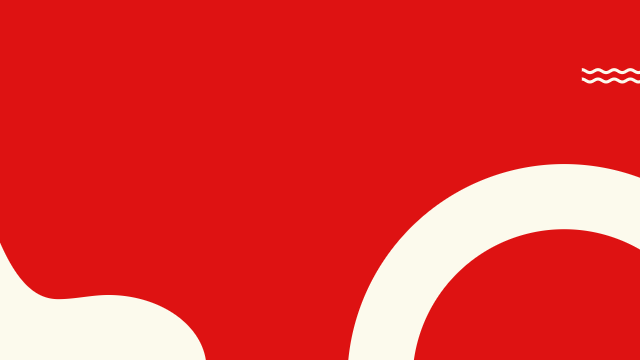
Write a WebGL 2 fragment shader that draws this background.

```glsl
#version 300 es
precision highp float;
// Flat red background with three cream shapes: a large ring at the lower right,
// a soft hill at the lower left and a pair of wavy strokes at the right edge.
// Each shape is a signed distance in units of canvas height, merged with min().

uniform vec2 u_resolution;
out vec4 fragColor;

const float TAU = 6.2831853;

const vec3 RED = vec3(0.87, 0.07, 0.07);
const vec3 CREAM = vec3(0.99, 0.98, 0.93);

// Ring: centre, middle radius and half of the band width
const vec2 RING_CENTER = vec2(1.567, -0.058);
const float RING_RADIUS = 0.5118;
const float RING_HALF_WIDTH = 0.0905;

// Hill: left edge, dip, then a crest that falls away as an ellipse
const float EDGE_HEIGHT = 0.3264;
const float EDGE_SLOPE = -2.3;
const vec2 DIP = vec2(0.162, 0.169);
const vec2 CREST = vec2(0.301, 0.1806);
const vec2 SHOULDER_RADII = vec2(0.2725, 0.2037);

// Waves: left end, mean height and stroke shape
const vec2 WAVE_START = vec2(1.6162, 0.7894);
const float WAVE_HALF_GAP = 0.013;
const float WAVE_PERIOD = 0.0449;
const float WAVE_AMPLITUDE = 0.004;
const float WAVE_HALF_WIDTH = 0.0043;

float ringDistance(vec2 p) {
    return abs(length(p - RING_CENTER) - RING_RADIUS) - RING_HALF_WIDTH;
}

// First-order distance to an axis-aligned ellipse
float ellipseDistance(vec2 p, vec2 radii) {
    float k = length(p / radii);
    return k * (k - 1.0) / length(p / (radii * radii));
}

float hillDistance(vec2 p) {
    if (p.x > CREST.x) {
        vec2 center = CREST - vec2(0.0, SHOULDER_RADII.y);
        return ellipseDistance(p - center, SHOULDER_RADII);
    }
    // Gentle rise from the dip to the crest
    float height = mix(DIP.y, CREST.y, smoothstep(DIP.x, CREST.x, p.x));
    float slope = 0.0;
    if (p.x < DIP.x) {
        // Cubic descent from the canvas edge, level at the dip
        float t = p.x / DIP.x;
        float u = 1.0 - t;
        height = mix(EDGE_HEIGHT, DIP.y, t * t * (3.0 - 2.0 * t))
               + EDGE_SLOPE * p.x * u * u;
        slope = 6.0 * t * u * (DIP.y - EDGE_HEIGHT) / DIP.x
              + EDGE_SLOPE * u * (1.0 - 3.0 * t);
    }
    return (p.y - height) / sqrt(1.0 + slope * slope);
}

// Two parallel cosine strokes, cut square at the left end
float waveDistance(vec2 p) {
    vec2 q = p - WAVE_START;
    float phase = TAU * q.x / WAVE_PERIOD;
    float slope = -WAVE_AMPLITUDE * TAU / WAVE_PERIOD * sin(phase);
    float offset = abs(q.y - WAVE_AMPLITUDE * cos(phase)) - WAVE_HALF_GAP;
    float stroke = abs(offset) / sqrt(1.0 + slope * slope) - WAVE_HALF_WIDTH;
    return max(stroke, -q.x);
}

void main() {
    vec2 p = gl_FragCoord.xy / u_resolution.y;
    float d = min(min(ringDistance(p), hillDistance(p)), waveDistance(p));

    // One-pixel smooth edge
    float coverage = clamp(0.5 - d * u_resolution.y, 0.0, 1.0);
    fragColor = vec4(mix(RED, CREAM, coverage), 1.0);
}
```
